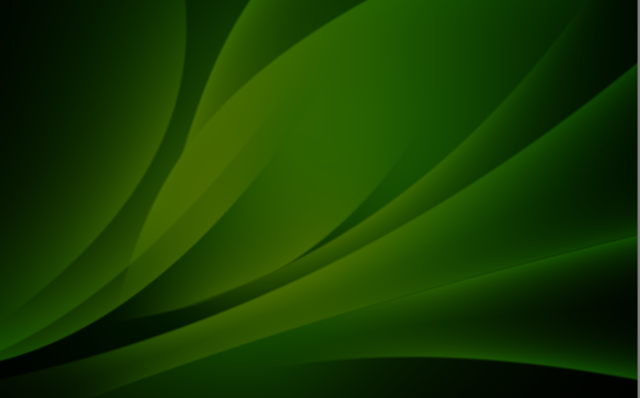
This background is drawn by a Shadertoy shader. Its source:

```glsl
// Abstract background of overlapping green leaf-like sheets on black.
// Each sheet is bounded by a cubic curve; it is lit along that edge and
// fades away from it into a soft radial glow, painted back to front.

const float ASPECT      = 1.61;              // design width over height
const float SOFTNESS    = 0.005;             // half width of a sheet edge
const vec2  GLOW_CENTER = vec2(0.84, 0.68);
const float GLOW_SPREAD = 0.33;
const vec2  WARM_CENTER = vec2(0.65, 0.50);
const float WARM_SPREAD = 0.36;
const vec3  GLOW_GREEN  = vec3(0.11, 0.36, 0.0);
const vec3  LEAF_GREEN  = vec3(0.05, 0.38, 0.0);
const vec3  OLIVE       = vec3(0.34, 0.45, 0.0);
const vec3  FLOOR_GREEN = vec3(0.07, 0.28, 0.0);
const vec3  BORDER_GREY = vec3(0.50);

// Cubic through four knots.
float cubic(float t, vec4 k, vec4 v) {
    vec4 d = t - k;
    return v.x * d.y * d.z * d.w / ((k.x - k.y) * (k.x - k.z) * (k.x - k.w))
         + v.y * d.x * d.z * d.w / ((k.y - k.x) * (k.y - k.z) * (k.y - k.w))
         + v.z * d.x * d.y * d.w / ((k.z - k.x) * (k.z - k.y) * (k.z - k.w))
         + v.w * d.x * d.y * d.z / ((k.w - k.x) * (k.w - k.y) * (k.w - k.z));
}

// Approximate signed distance of q from the curve q.y = cubic(q.x).
float edgeDistance(vec2 q, vec4 knots, vec4 values) {
    float h = 0.002;
    float y = cubic(q.x, knots, values);
    float slope = (cubic(q.x + h, knots, values) - y) / h;
    return (q.y - y) / sqrt(1.0 + slope * slope);
}

float inside(float d) { return smoothstep(-SOFTNESS, SOFTNESS, d); }

float falloff(float d, float width) { return exp(-max(d, 0.0) / width); }

float bell(float x, float center, float width) {
    float t = (x - center) / width;
    return exp(-t * t);
}

// Covers the positive side with a fresh sheet, lit along its edge.
vec3 sheet(vec3 col, vec3 under, vec3 light, float d, float width, float amount) {
    return mix(col, mix(under, light, amount * falloff(d, width)), inside(d));
}

// Adds light to the positive side and keeps what is there.
vec3 sheen(vec3 col, vec3 light, float d, float width, float amount) {
    return mix(col, light, amount * inside(d) * falloff(d, width));
}

void mainImage(out vec4 fragColor, in vec2 fragCoord) {
    vec2 p = fragCoord / iResolution.xy * vec2(ASPECT, 1.0);

    // Radial glow and the light colour, olive in the middle and green outside
    vec2 g = p - GLOW_CENTER, w = p - WARM_CENTER;
    float glow = exp(-dot(g, g) / GLOW_SPREAD);
    vec3 base = GLOW_GREEN * vec3(glow * glow, glow, 0.0);
    vec3 light = mix(LEAF_GREEN, OLIVE, exp(-dot(w, w) / WARM_SPREAD));

    // Edges of the steep sheets, as x over y
    float leftLeaf = -edgeDistance(p.yx, vec4(0.191, 0.45, 0.706, 1.0), vec4(0.0, 0.284, 0.431, 0.466));
    float topLeaf  =  edgeDistance(p.yx, vec4(0.611, 0.748, 0.874, 1.0), vec4(0.458, 0.504, 0.557, 0.630));
    float bigLeaf  =  edgeDistance(p.yx, vec4(0.338, 0.611, 0.80, 1.0), vec4(0.326, 0.458, 0.630, 0.924));

    // Edges of the flatter sheets, as y over x
    float innerFold = edgeDistance(p, vec4(0.0, 0.273, 0.483, 0.630), vec4(0.118, 0.290, 0.485, 0.653));
    float outerFold = edgeDistance(p, vec4(0.0, 0.273, 0.567, 0.746), vec4(0.092, 0.212, 0.464, 0.685));
    float midLeaf   = edgeDistance(p, vec4(0.315, 0.588, 0.84, 1.05), vec4(0.195, 0.267, 0.422, 0.664));
    float blade     = -edgeDistance(p, vec4(0.504, 0.882, 1.218, 1.429), vec4(0.244, 0.424, 0.695, 0.937));
    float broadLeaf = -edgeDistance(p, vec4(0.126, 0.63, 1.05, 1.513), vec4(0.076, 0.244, 0.454, 0.769));
    float lowLeaf   = edgeDistance(p, vec4(0.231, 0.63, 1.05, 1.613), vec4(0.0, 0.139, 0.265, 0.412));
    float ground    = edgeDistance(p, vec4(0.714, 1.05, 1.366, 1.613), vec4(0.08, 0.103, 0.082, 0.044));

    // Upper left sheets
    vec3 col = base * mix(1.0, 0.75, smoothstep(0.5, 0.8, p.y));
    col = sheet(col, base * 0.75, light, topLeaf, 0.08, 0.9 * smoothstep(0.5, 0.65, p.y));
    col = sheet(col, base, light, bigLeaf, 0.19, 0.85 * smoothstep(0.2, 0.5, p.y));

    // Folds that run down to the lower left corner
    float foldEnd = 1.0 - smoothstep(0.50, 0.76, p.x);
    col = sheen(col, light, innerFold, 0.13, 0.55 * foldEnd);
    col = sheen(col, light, outerFold, 0.12, 0.70 * foldEnd);
    col = mix(col, base, inside(-outerFold) * foldEnd);
    col = sheet(col, base * 0.8, light, leftLeaf, 0.17, 0.75 * bell(p.y, 0.5, 0.55));

    // Sheet in the middle and the shade below it
    float midSpan = smoothstep(0.25, 0.6, p.x) * (1.0 - smoothstep(0.75, 1.07, p.x));
    col = sheen(col, light, midLeaf, 0.13, 0.75 * midSpan * inside(-outerFold));
    col *= 1.0 - 0.25 * midSpan * inside(-midLeaf) * inside(-outerFold);

    // Narrow blade and the broad sheet in front of it
    vec3 bladeCol = sheet(col, base * 0.85, light, blade, 0.06, 0.9 * bell(p.x, 1.0, 0.42));
    col = mix(col, bladeCol, smoothstep(0.35, 0.6, p.x));
    col = sheet(col, base, light, broadLeaf, 0.16, 0.8 * bell(p.x, 0.78, 0.55));
    col = sheen(col, light, min(lowLeaf, broadLeaf), 0.05, 0.55 * smoothstep(0.1, 0.5, p.x));

    // Dark floor with a rim of light along the ground
    col = sheet(col, base * 0.5, FLOOR_GREEN, -lowLeaf, 0.25, bell(p.x, 0.75, 0.5));
    col = sheen(col, light, min(ground, -lowLeaf), 0.05, 0.8 * smoothstep(0.65, 1.2, p.x));
    col *= 1.0 - 0.3 * inside(-ground) * smoothstep(0.6, 1.1, p.x);

    // Thin border at the right
    col = mix(col, BORDER_GREY, smoothstep(0.9945, 0.998, p.x / ASPECT));
    fragColor = vec4(col, 1.0);
}
```
